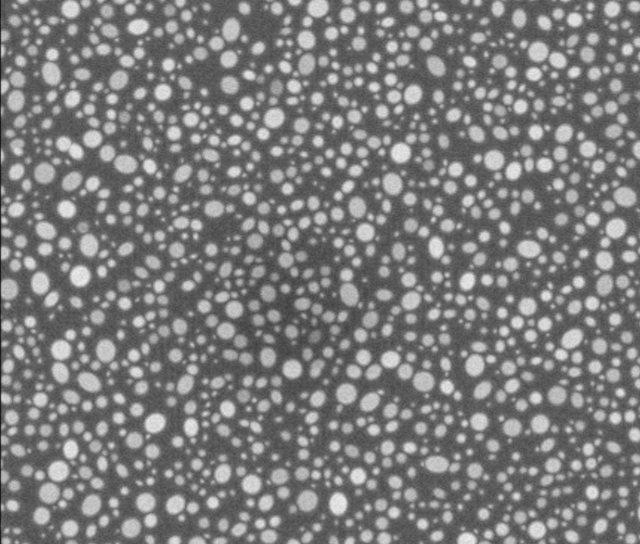
Reproduce this texture procedurally as a Shadertoy shader.

```glsl
// Soft pale grains of mixed size scattered on a dark grey ground, like a micrograph.
// Each grid cell holds one jittered grain; smaller grains shrink to clear larger
// neighbours. A faint dim patch, a dark left rim and fine noise finish it.

#define CELLS 58.0                  // grid cells across the canvas width
#define GAP 0.13                    // clearance between grains, in cells
#define MIN_RADIUS 0.17             // grains squeezed below this vanish
#define EDGE_OUT 0.17               // soft edge outside the radius
#define EDGE_IN 0.30                // soft edge inside the radius
#define GLOW 0.55                   // reach of the faint halo
#define GROUND 0.345                // grey of the ground
#define GRAIN 0.765                 // mean grey of the grain tops
#define NOISE 0.085                 // strength of the fine noise
#define DIM_CENTER vec2(0.45, 0.36) // dim patch, in canvas widths
#define DIM_SIZE 0.13
#define DIM_AMOUNT 0.17

float hash(vec2 p) {
    return fract(sin(dot(p, vec2(127.1, 311.7))) * 43758.5453);
}

float valueNoise(vec2 p) {
    vec2 i = floor(p), f = fract(p);
    vec2 x = vec2(1.0, 0.0);
    float low = mix(hash(i), hash(i + x.xy), f.x);
    float high = mix(hash(i + x.yx), hash(i + x.xx), f.x);
    return mix(low, high, f.y);
}

vec2 grainCenter(vec2 cell) {
    vec2 jitter = vec2(hash(cell + 3.7), hash(cell + 19.3));
    return cell + 0.5 + 0.92 * (jitter - 0.5);
}

// Mostly small grains, with a rare large one
float wantedRadius(vec2 cell) {
    float h = hash(cell + 41.9);
    return 0.33 + 0.31 * h + 0.38 * pow(h, 20.0);
}

// Radius left after making room for every larger neighbour
float fittedRadius(vec2 cell, vec2 center, float wanted) {
    float radius = wanted;
    for (int y = -2; y <= 2; y++) {
        for (int x = -2; x <= 2; x++) {
            vec2 other = cell + vec2(x, y);
            float otherRadius = wantedRadius(other);
            if (otherRadius > wanted) {
                float room = distance(center, grainCenter(other)) - otherRadius - GAP;
                radius = min(radius, room);
            }
        }
    }
    return radius;
}

// Distance from the grain centre, measured in a slightly stretched frame
float stretchedLength(vec2 d, vec2 cell) {
    float angle = 6.2832 * hash(cell + 67.1);
    float h = hash(cell + 83.5);
    float stretch = 1.0 + 0.22 * h * h;
    vec2 axis = vec2(cos(angle), sin(angle));
    vec2 q = vec2(dot(d, axis), dot(d, vec2(-axis.y, axis.x)));
    return length(q * vec2(1.0 / stretch, stretch));
}

// Brightness above the ground at a point in cell units
float grainLight(vec2 p) {
    vec2 home = floor(p);
    float light = 0.0;
    for (int y = -2; y <= 2; y++) {
        for (int x = -2; x <= 2; x++) {
            vec2 cell = home + vec2(x, y);
            vec2 center = grainCenter(cell);
            float wanted = wantedRadius(cell);
            vec2 d = p - center;
            if (length(d) > wanted * 1.22 + GLOW) continue;
            float radius = fittedRadius(cell, center, wanted);
            if (radius < MIN_RADIUS) continue;

            float edge = stretchedLength(d, cell) - radius;
            float body = 1.0 - smoothstep(-EDGE_IN, EDGE_OUT, edge);
            float halo = 1.0 - smoothstep(0.0, GLOW, edge);
            float tone = GRAIN - GROUND + 0.16 * (hash(cell + 97.3) - 0.5);
            tone += 0.08 * (radius - 0.4);
            tone *= mix(0.72, 1.0, smoothstep(0.0, 0.12, hash(cell + 113.7)));
            light = max(light, tone * mix(0.13 * halo, 1.0, body));
        }
    }
    return light;
}

void mainImage(out vec4 fragColor, in vec2 fragCoord) {
    vec2 uv = fragCoord / iResolution.x;
    float grey = GROUND + grainLight(uv * CELLS);

    // Dim patch
    vec2 fromDim = (uv - DIM_CENTER) / DIM_SIZE;
    grey *= 1.0 - DIM_AMOUNT * exp(-dot(fromDim, fromDim));

    // Fine noise
    grey += NOISE * (valueNoise(uv * 430.0) - 0.5);
    grey += 0.5 * NOISE * (valueNoise(uv * 260.0 + 31.0) - 0.5);

    // Dark left rim
    grey *= mix(0.3, 1.0, smoothstep(0.0005, 0.003, uv.x));
    fragColor = vec4(vec3(clamp(grey, 0.0, 1.0)), 1.0);
}
```
